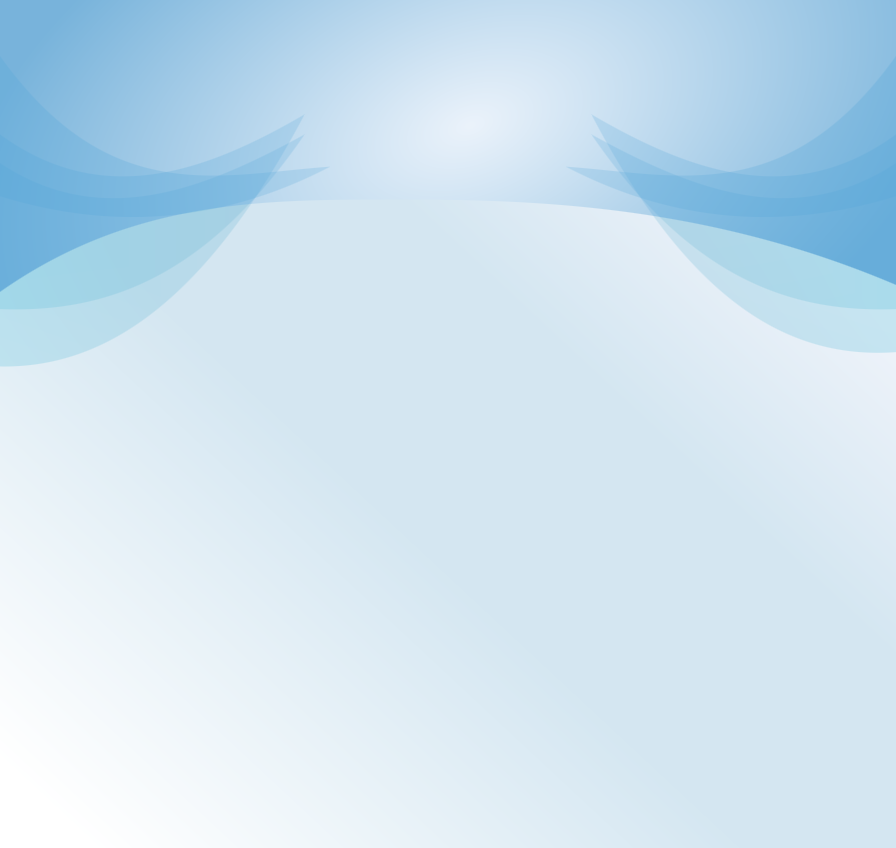
Give the GLSL for this background, as a Shadertoy shader.

```glsl
// A pale blue backdrop: a glowing header above a domed panel with a diagonal sheen,
// framed on both sides by translucent swooshes. Each swoosh is the area between two
// cubic height curves that meet in a tip; lengths are in canvas widths, y runs down.

const vec3 GLOW = vec3(0.92, 0.95, 0.982);
const vec3 HEADER_BLUE = vec3(0.505, 0.722, 0.868);
const vec3 PANEL_BLUE = vec3(0.83, 0.902, 0.945);
const vec3 PANEL_LILAC = vec3(0.935, 0.953, 0.98);
const vec3 SWOOSH_CYAN = vec3(0.42, 0.775, 0.872);
const vec3 SWOOSH_SKY = vec3(0.40, 0.68, 0.81);
const vec3 SWOOSH_DEEP = vec3(0.34, 0.655, 0.85);

// Antialiased coverage: one where d is positive
float cover(float d) {
    return clamp(0.5 + d / max(fwidth(d), 1e-5), 0.0, 1.0);
}

// Cubic Bernstein curve through four control heights
float curveHeight(vec4 h, float t) {
    float s = 1.0 - t;
    return dot(h, vec4(s * s * s, 3.0 * s * s * t, 3.0 * s * t * t, t * t * t));
}

// Tilted elliptical glow
vec3 headerColor(vec2 p, vec2 center, vec2 axis, vec2 radii) {
    vec2 d = p - center;
    vec2 q = vec2(dot(d, axis), dot(d, vec2(-axis.y, axis.x))) / radii;
    return mix(GLOW, HEADER_BLUE, min(length(q), 1.08));
}

// Blue diagonal band, white to the lower left and lilac to the upper right
vec3 panelColor(vec2 p) {
    float q = dot(p, vec2(0.68, -0.73));
    vec3 color = mix(PANEL_BLUE, vec3(1.0), clamp((-0.12 - q) / 0.5, 0.0, 1.0));
    return mix(color, PANEL_LILAC, clamp((q - 0.14) / 0.27, 0.0, 1.0));
}

// Lopsided dome that bounds the panel
float domeHeight(float x) {
    float d = x - 0.44;
    float rise = d < 0.0 ? 1.21 * pow(-d, 3.0) : 0.406 * pow(d, 2.5);
    return 0.2227 + rise;
}

// Lays one translucent swoosh over the base; side is the distance from the margin
vec3 addSwoosh(vec3 base, float side, float y, float tip, vec4 top, vec4 bottom, float panel) {
    float t = min(side / tip, 1.0);
    float mask = cover(y - curveHeight(top, t)) * cover(curveHeight(bottom, t) - y);
    mask *= step(side, tip);
    vec3 tint = mix(SWOOSH_DEEP, mix(SWOOSH_CYAN, SWOOSH_SKY, t), panel);
    return mix(base, tint, mask * mix(0.31, 0.22, t));
}

void mainImage(out vec4 fragColor, in vec2 fragCoord) {
    vec2 p = vec2(fragCoord.x, iResolution.y - fragCoord.y) / iResolution.x;

    // Header and panel
    float panel = cover(p.y - domeHeight(p.x));
    vec3 header = headerColor(p, vec2(0.525, 0.14), vec2(0.94, -0.342), vec2(0.55, 0.33));
    vec3 color = mix(header, panelColor(p), panel);

    // Mirrored swooshes; the outer one hangs slightly lower on the left
    float side = min(p.x, 1.0 - p.x);
    vec4 outerBottom = p.x < 0.5 ? vec4(0.409, 0.411, 0.342, 0.1276)
                                 : vec4(0.393, 0.401, 0.345, 0.1276);
    color = addSwoosh(color, side, p.y, 0.34,
        vec4(0.150, 0.2326, 0.1937, 0.1276), outerBottom, panel);
    color = addSwoosh(color, side, p.y, 0.34,
        vec4(0.182, 0.257, 0.212, 0.150), vec4(0.345, 0.349, 0.315, 0.150), panel);
    color = addSwoosh(color, side, p.y, 0.3685,
        vec4(0.0625, 0.234, 0.1945, 0.186), vec4(0.219, 0.257, 0.250, 0.186), panel);

    fragColor = vec4(color, 1.0);
}
```
